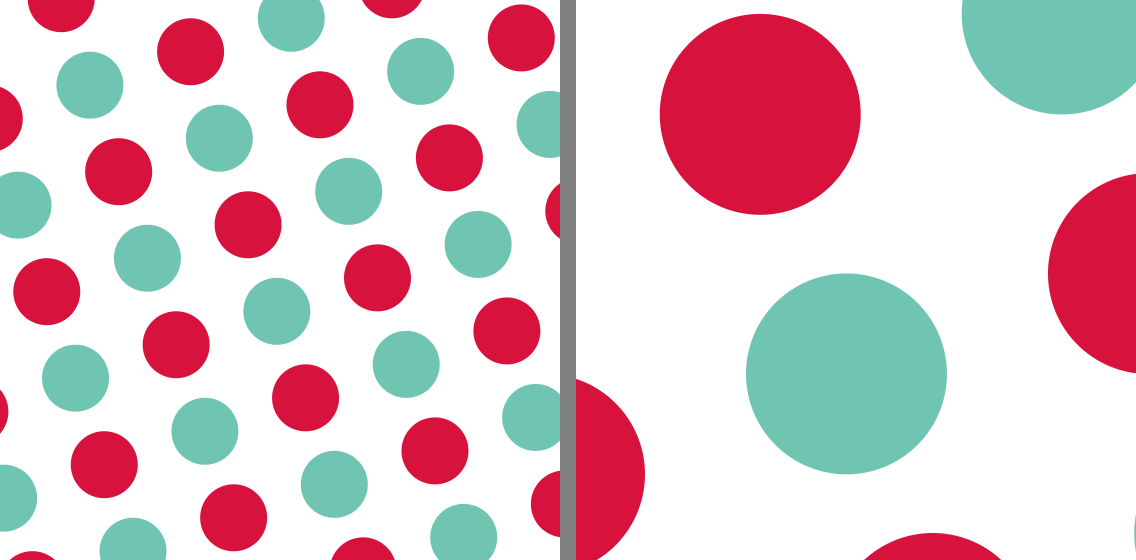
Left: the whole. Right: its middle third, enlarged.
Give the GLSL for this pattern, as a Shadertoy shader.

```glsl
// Polka dots in alternating red and teal on a tilted rectangular grid.

const vec3  PAPER   = vec3(1.0);
const vec3  RED     = vec3(0.84, 0.07, 0.24);
const vec3  TEAL    = vec3(0.44, 0.77, 0.70);
const vec2  SPACING = vec2(0.1894, 0.1628);  // grid step along the tilted axes
const vec2  ANCHOR  = vec2(0.4430, 0.5986);  // centre of one red dot
const float TILT    = 18.38;                 // degrees, counter-clockwise
const float RADIUS  = 0.0598;

// Coordinates of p along axes turned by the given angle.
vec2 toTiltedAxes(vec2 p, float angle) {
    float c = cos(angle), s = sin(angle);
    return vec2(c * p.x + s * p.y, c * p.y - s * p.x);
}

void mainImage(out vec4 fragColor, in vec2 fragCoord) {
    float pixel = 1.0 / min(iResolution.x, iResolution.y);
    vec2 p = toTiltedAxes(fragCoord * pixel - ANCHOR, radians(TILT));

    // Nearest grid point and the distance to its dot
    vec2 cell = round(p / SPACING);
    float dist = length(p - cell * SPACING) - RADIUS;

    // Checkerboard choice of colour
    float parity = mod(cell.x + cell.y, 2.0);
    vec3 dotColor = mix(RED, TEAL, step(0.5, parity));

    // Edge smoothed over one pixel
    float coverage = clamp(0.5 - dist / pixel, 0.0, 1.0);
    fragColor = vec4(mix(PAPER, dotColor, coverage), 1.0);
}
```
